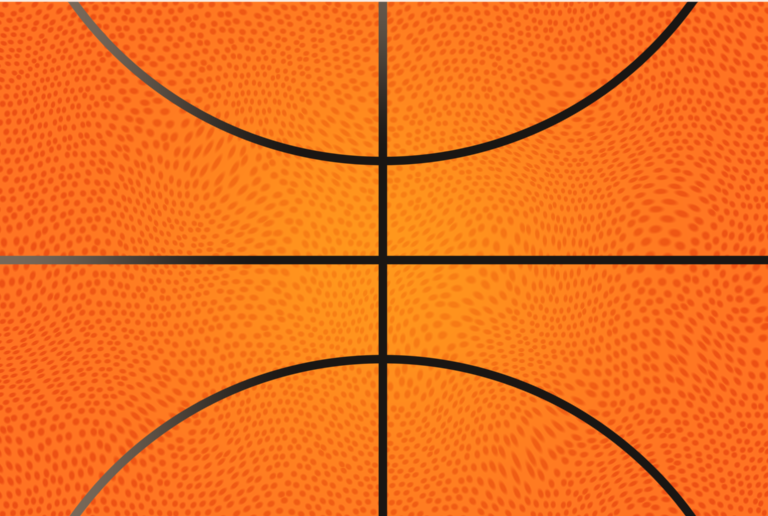
Reproduce this texture procedurally as a Shadertoy shader.

```glsl
vec2 hash22(vec2 p) {
    vec3 h = fract(vec3(p.xyx) * vec3(0.1031, 0.1030, 0.0973));
    h += dot(h, h.yzx + 33.33);
    return fract((h.xx + h.yz) * h.zy);
}

vec2 smoothNoise(vec2 p) {
    vec2 cell = floor(p), f = fract(p);
    f = f * f * (3.0 - 2.0 * f);
    vec2 low = mix(hash22(cell), hash22(cell + vec2(1, 0)), f.x);
    vec2 high = mix(hash22(cell + vec2(0, 1)), hash22(cell + vec2(1, 1)), f.x);
    return mix(low, high, f.y);
}

// Distance to the nearest pebble centre, in cells, on bent staggered rows
float pebbleDistance(vec2 p) {
    vec2 q = p / vec2(0.0205, 0.0178);
    q += 5.0 * (smoothNoise(p * 5.0 + 20.0) - 0.5);
    q.y += 1.2 * cos(p.x * 17.0);
    float nearest = 4.0;
    float row = floor(q.y);
    for (int j = -1; j <= 1; j++) {
        float r = row + float(j);
        float stagger = 0.5 * mod(r, 2.0);
        float column = floor(q.x - stagger);
        for (int i = -1; i <= 1; i++) {
            vec2 id = vec2(column + float(i), r);
            vec2 centre = id + 0.5 + 0.38 * (hash22(id + 100.0) - 0.5);
            centre.x += stagger;
            nearest = min(nearest, length((q - centre) * vec2(1.0, 0.87)));
        }
    }
    return nearest;
}

// Paints a seam of given distance, with its sheen from 0 to 1
vec3 paintSeam(vec3 colour, float d, float sheen, float pixel) {
    vec3 rubber = mix(vec3(0.10, 0.085, 0.075), vec3(0.47, 0.41, 0.35), sheen);
    float edge = max(pixel, 0.0018);
    return mix(colour, rubber, 1.0 - smoothstep(-edge, edge, d - 0.0082));
}

void mainImage(out vec4 fragColor, in vec2 fragCoord) {
    vec2 p = fragCoord / iResolution.y;
    float pixel = 1.0 / iResolution.y;
    vec2 c = p - vec2(0.742, 0.496);

    // Leather with a warm central glow
    float glow = exp(-dot(c, c) * 5.5);
    vec3 colour = mix(vec3(1.0, 0.445, 0.135), vec3(1.0, 0.595, 0.11), glow);

    // Pebbles, fainter in the glow
    float soft = 0.10 + pixel * 20.0;
    float pebble = 1.0 - smoothstep(0.29 - soft, 0.29 + soft, pebbleDistance(p));
    vec3 pebbleColour = mix(vec3(0.92, 0.29, 0.07), vec3(0.96, 0.47, 0.07), glow);
    colour = mix(colour, pebbleColour, pebble * mix(0.9, 0.65, glow));

    // Curved seams, mirrored about the horizontal one
    float arc = abs(length(vec2(c.x, abs(c.y) - 0.930)) - 0.738);
    float arcSheen = 1.0 - smoothstep(0.12, 0.60, p.x);
    colour = paintSeam(colour, arc, arcSheen, pixel);

    // Straight seams
    float levelSheen = 1.0 - smoothstep(0.0, 0.52, p.x);
    colour = paintSeam(colour, abs(c.y), levelSheen, pixel);
    float uprightSheen = 0.8 * smoothstep(0.68, 1.02, p.y);
    colour = paintSeam(colour, abs(c.x), uprightSheen, pixel);

    // Pale strip along the top
    colour = mix(colour, vec3(0.98, 0.93, 0.89), smoothstep(-pixel, pixel, p.y - 0.9965));
    fragColor = vec4(colour, 1.0);
}
```
